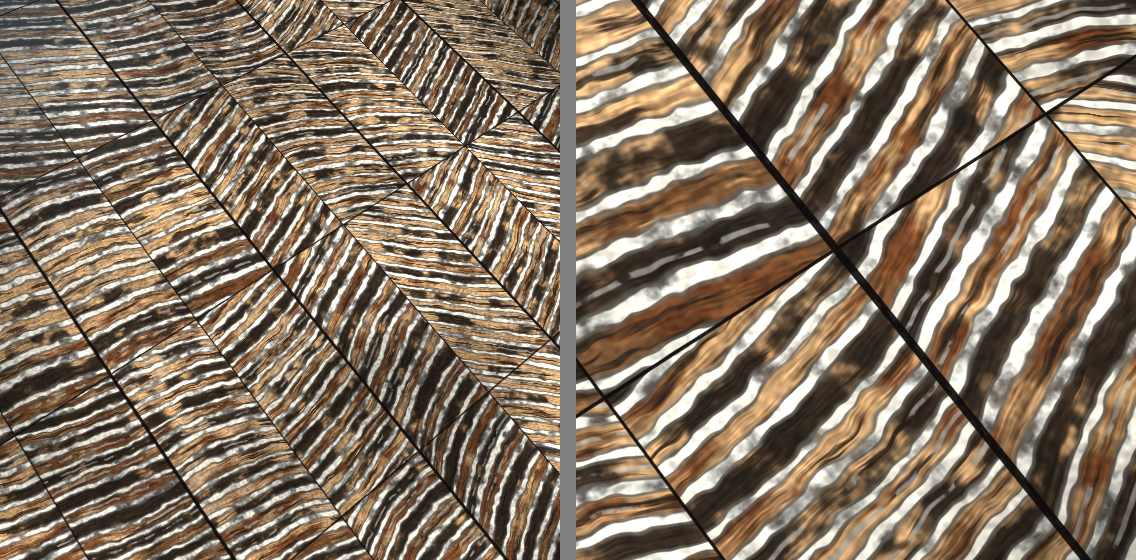
Left: the whole. Right: its middle third, enlarged.
Give the GLSL for this texture, as a WebGL 2 fragment shader.

```glsl
#version 300 es
precision highp float;
// A floor of long stone tiles seen at a slant, each inlaid with pale wavy ribs.
// A projective map gives tile coordinates; each tile sets its own rib slope,
// count and tint, and layered noise adds fibres, blotches and worn edges.

uniform vec2 u_resolution;
out vec4 outColor;

const vec3 UMBER = vec3(0.14, 0.12, 0.10);
const vec3 BROWN = vec3(0.46, 0.32, 0.20);
const vec3 RUST  = vec3(0.43, 0.25, 0.14);
const vec3 TAN   = vec3(0.76, 0.60, 0.42);
const vec3 SLATE = vec3(0.38, 0.37, 0.35);
const vec3 ASH   = vec3(0.64, 0.64, 0.62);
const vec3 IVORY = vec3(0.95, 0.93, 0.87);
const vec3 JOINT = vec3(0.05, 0.04, 0.04);
const vec3 SHEEN = vec3(0.46, 0.54, 0.62);
const vec2 TILE_SIZE = vec2(0.143, 0.326);

float hash(vec2 p) {
  return fract(sin(dot(p, vec2(127.1, 311.7))) * 43758.5453);
}

float noise(vec2 p) {
  vec2 i = floor(p), f = fract(p);
  f = f * f * (3.0 - 2.0 * f);
  return mix(mix(hash(i), hash(i + vec2(1, 0)), f.x),
             mix(hash(i + vec2(0, 1)), hash(i + vec2(1, 1)), f.x), f.y);
}

float fbm(vec2 p) {
  float sum = 0.0, gain = 0.53;
  for (int i = 0; i < 4; i++) {
    sum += gain * noise(p);
    p = p * 2.03 + 17.3;
    gain *= 0.5;
  }
  return sum;
}

// Canvas point (y down) to floor coordinates, one unit per tile
vec2 floorCoords(vec2 p) {
  mat3 view = mat3(0.1415, -0.0553, 0.045,
                   0.1720, 0.2247, -0.0875,
                   0.2734, 0.2148, 1.0);
  vec3 q = inverse(view) * vec3(p, 1.0);
  return q.xy / q.z;
}

// Rib slope: nearly square to the tile on the left, chevrons on the right
float ribLean(vec2 cell) {
  if (cell.x < 0.0) {
    if (cell.y > 0.5) return cell.x < -1.5 ? -0.11 : 0.09;
    return cell.y < -0.5 ? -0.21 : -0.07;
  }
  if (cell.x < 2.0 && cell.y < -0.5) return -0.11;
  bool steep = mod(cell.x, 2.0) < 0.5;
  if (cell.x > 1.0 && abs(cell.y) < 0.5) steep = !steep;
  if (steep) return 0.19;
  return cell.y > 0.5 ? -0.38 : -0.13 - 0.06 * cell.x;
}

// Ribs in one tile
float ribCount(vec2 cell) {
  float count = 13.0 + floor(2.0 * hash(cell + 9.1));
  if (cell.x < 0.0) return cell.y > 0.5 ? count + 4.0 : count - 1.0;
  return cell.x > 0.5 && cell.y < 0.5 ? count + 2.0 : count;
}

// Fill between ribs: dark and brown bands with fibres along the ribs
vec3 bandColor(float band, vec2 grain, vec2 spot, float glow, float seed) {
  float fibre = fbm(grain * vec2(4.0, 5.0) + seed);
  float streak = noise(grain * vec2(13.0, 17.0) + seed);
  float blotch = fbm(spot * 45.0 + seed);
  vec3 warm = mix(RUST, BROWN, smoothstep(0.3, 0.55, blotch));
  float tanAmount = smoothstep(0.40, 0.60, fibre * 0.6 + blotch * 0.4 + glow);
  warm = mix(warm, TAN, tanAmount);
  warm = mix(warm, UMBER, 0.75 * smoothstep(0.44, 0.28, fibre));
  float dark = mod(band, 2.0) < 0.5 ? 0.9 : 0.12;
  dark *= smoothstep(0.72, 0.44, blotch + glow);
  return mix(warm, UMBER, dark) * (0.78 + 0.48 * streak);
}

// One tile: local runs 0..1 on both axes, px is one pixel in canvas units
vec3 tileColor(vec2 cell, vec2 local, float px) {
  float seed = 60.0 * hash(cell + 3.7);
  float lean = ribLean(cell), count = ribCount(cell);
  bool leftRow = cell.x < 0.0 && cell.y < 0.5;
  vec2 spot = local * TILE_SIZE;

  // Ribs across the tile, bent and wobbled
  float bend = (hash(cell + 5.3) - 0.5) * 0.25 * pow(local.x - 0.5, 2.0);
  float wave = 0.036 * (fbm(spot * 16.0 + seed) - 0.5)
             + 0.009 * (noise(spot * 100.0 + seed) - 0.5);
  float t = (local.y + lean * local.x + bend + wave) * count;
  float band = floor(t + 0.5);
  float ribHash = hash(vec2(floor(t), seed));
  vec2 grain = vec2(local.x, t);

  // Tan hearts with dark ends on the left, golden flat-ribbed tiles elsewhere
  float heart = exp(-14.0 * pow(local.y - 0.5, 2.0));
  float glow = leftRow ? 0.42 * heart - 0.14 : 0.06 * sign(-lean - 0.12);
  glow += 0.2 * (hash(cell + 6.6) - 0.5);
  vec3 color = bandColor(band, grain, spot, glow, seed);

  // Faint hairline inside some bands
  float soft = 0.015 + 0.5 * px * count / TILE_SIZE.y;
  float worn = fbm(spot * 80.0 + seed + 31.0);
  float hair = 1.0 - smoothstep(0.03, 0.06 + soft, abs(t - band));
  hair *= step(0.5, hash(vec2(band, seed + 8.0))) * smoothstep(0.42, 0.56, worn);
  color = mix(color, ASH, 0.7 * hair);

  // Pale rib with a thin grey fringe and a ragged edge
  float d = abs(fract(t) - 0.5 + 0.22 * (ribHash - 0.5));
  float ragged = noise(spot * 150.0 + seed);
  float halfWidth = 0.075 + 0.09 * ribHash + 0.09 * (ragged - 0.5);
  float fringe = 1.0 - smoothstep(halfWidth + 0.03, halfWidth + 0.11 + soft, d);
  color = mix(color, SLATE, 0.8 * fringe);
  float core = 1.0 - smoothstep(halfWidth - soft, halfWidth + soft, d);
  vec3 enamel = mix(ASH, IVORY, smoothstep(0.32, 0.52, worn));
  return mix(color, enamel, core * smoothstep(0.2, 0.38, worn));
}

// Thin dark seams, wider on every second column line
float jointMask(vec2 cell, vec2 local, float px) {
  vec2 edge = min(local, 1.0 - local) * TILE_SIZE;
  float line = cell.x + step(0.5, local.x);
  vec2 width = vec2(mod(line, 2.0) < 0.5 ? 0.0022 : 0.0008, 0.0009);
  vec2 seam = 1.0 - smoothstep(width - 0.7 * px, width + 0.7 * px, edge);
  return max(seam.x, seam.y);
}

void main() {
  vec2 p = gl_FragCoord.xy / u_resolution;
  p.y = 1.0 - p.y;
  float px = 1.0 / min(u_resolution.x, u_resolution.y);
  vec2 grid = floorCoords(p);
  vec2 cell = floor(grid), local = fract(grid);

  vec3 color = tileColor(cell, local, px);
  color *= 0.85 + 0.3 * noise(p * 260.0);
  color *= 0.8 + 0.44 * noise(p * 6.0 + 4.0);
  // Shade at the upper right, cool reflected light from the upper left
  color *= 1.0 - 0.35 * smoothstep(0.35, 0.0, length(p - vec2(1.0, 0.0)));
  color = mix(color, SHEEN, 0.3 * smoothstep(0.55, 0.0, length(p)));
  color = mix(color, JOINT, 0.92 * jointMask(cell, local, px));
  outColor = vec4(color, 1.0);
}
```
